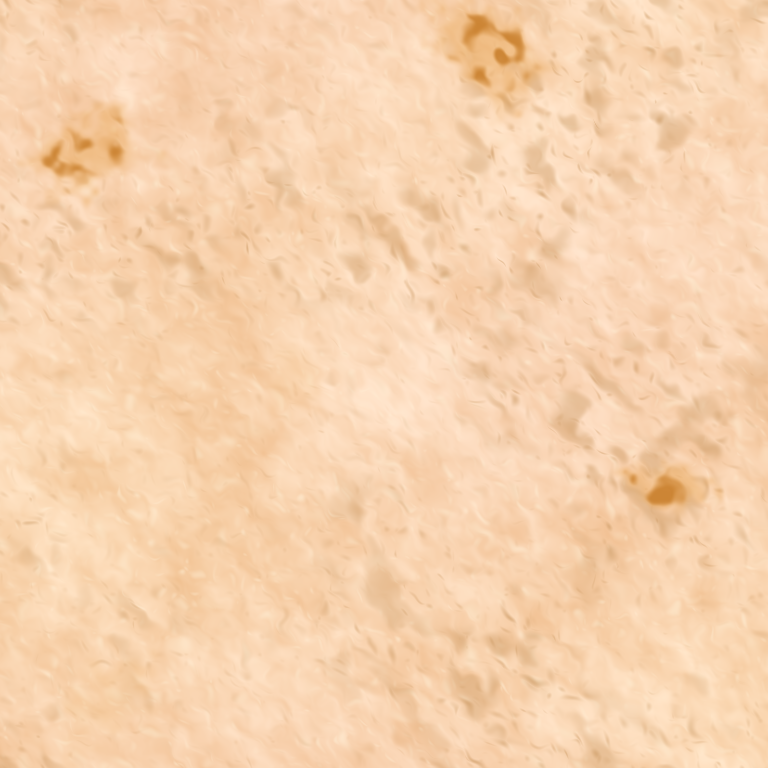
This texture is drawn by a three.js fragment shader. Its source:

```glsl
// Pale peach skin-like surface with fine slanted flecks and a few ragged amber spots.
varying vec2 vUv;

#define FLOW_ANGLE -0.78
#define ANGLE_SPREAD 1.3
#define GRAIN_CONTRAST 1.0
#define BROAD_CONTRAST 0.85
#define FLECK_DARK 0.55
#define FLECK_LIGHT 0.5
#define SPOT_COUNT 5
#define SPOT_SIZE 0.082
#define SHADE vec3(0.950, 0.765, 0.590)
#define LIGHT vec3(1.000, 0.885, 0.775)
#define AMBER vec3(0.910, 0.660, 0.360)
#define RUST vec3(0.740, 0.440, 0.110)

const vec3 BROWN = vec3(0.78, 0.58, 0.36);
const vec3 CREAM = vec3(1.00, 0.94, 0.84);

vec2 hash2(vec2 p) {
  vec2 k = vec2(dot(p, vec2(127.1, 311.7)), dot(p, vec2(269.5, 183.3)));
  return fract(sin(k) * 43758.54);
}

float noise(vec2 p) {
  vec2 i = floor(p);
  vec2 f = fract(p);
  f = f * f * (3.0 - 2.0 * f);
  vec2 e = vec2(1.0, 0.0);
  float low = mix(hash2(i).x, hash2(i + e.xy).x, f.x);
  float high = mix(hash2(i + e.yx).x, hash2(i + e.xx).x, f.x);
  return mix(low, high, f.y);
}

// Coordinates along (x) and across (y) a direction.
vec2 align(vec2 p, float angle) {
  float c = cos(angle);
  float s = sin(angle);
  return vec2(c * p.x + s * p.y, c * p.y - s * p.x);
}

// Scattered bent dashes, one per cell: x holds dark ones, y light ones.
vec2 flecks(vec2 p, float cells, float seed) {
  p *= cells;
  vec2 home = floor(p);
  vec2 cover = vec2(0.0);
  for (int j = -1; j <= 1; j++) {
    for (int i = -1; i <= 1; i++) {
      vec2 cell = home + vec2(float(i), float(j));
      vec2 place = hash2(cell + seed);
      vec2 shape = hash2(cell + seed + 57.0);
      vec2 kind = hash2(cell + seed + 113.0);
      vec2 d = align(p - cell - place, FLOW_ANGLE + ANGLE_SPREAD * (shape.x - 0.5));
      d.y += (kind.y - 0.5) * d.x * d.x;
      vec2 size = vec2(mix(0.3, 0.85, shape.y), mix(0.15, 0.34, kind.y));
      float dash = 1.0 - smoothstep(0.0, 1.0, length(d / size));
      dash *= mix(0.1, 1.0, place.x * place.x);
      float dark = step(kind.x, 0.45);
      cover = max(cover, dash * vec2(dark, 1.0 - dark));
    }
  }
  return cover;
}

// Ragged spots spread by a low-discrepancy sequence; the last ones are faint.
float spots(vec2 p) {
  float cover = 0.0;
  float ragged = 0.6 * noise(p * 34.0) + 0.4 * noise(p * 80.0 + 9.0) - 0.5;
  for (int n = 0; n < SPOT_COUNT; n++) {
    float i = float(n);
    vec2 center = fract(vec2(0.12, 0.80) + i * vec2(0.7549, 0.5698));
    vec2 d = align(p - center, 0.65 - 0.75 * i);
    float radius = SPOT_SIZE * (1.0 + 0.22 * cos(3.1 * i));
    float edge = length(d * vec2(1.0, 1.6)) / radius + 1.1 * ragged;
    float strength = mix(1.0, 0.25, smoothstep(2.0, 3.0, i));
    cover = max(cover, strength * (1.0 - smoothstep(0.15, 1.05, edge)));
  }
  return cover;
}

void main() {
  vec2 p = vUv;
  vec2 bent = p + 0.012 * sin(p.yx * vec2(11.0, 8.0) + vec2(0.5, 2.0));
  vec2 rough = bent + 0.012 * (vec2(noise(p * 60.0), noise(p * 60.0 + 40.0)) - 0.5);
  vec2 flow = align(rough, FLOW_ANGLE);

  // Broad tone, slow hue drift and slanted grain.
  float broad = 0.5 * noise(p * 4.0 + 3.0) + 0.5 * noise(bent * 13.0) - 0.5;
  float drift = sin(p.x * 4.3 + 1.4 * sin(p.y * 3.1)) * sin(p.y * 5.2 - p.x * 1.7);
  float grain = 0.45 * noise(flow * vec2(20.0, 42.0))
              + 0.38 * noise(flow * vec2(45.0, 85.0) + 17.0)
              + 0.17 * noise(flow * vec2(90.0, 160.0) + 31.0) - 0.5;
  float tone = 0.62 + BROAD_CONTRAST * broad + GRAIN_CONTRAST * grain + 0.06 * drift;
  vec3 color = mix(SHADE, LIGHT, clamp(tone, -0.1, 1.1));
  color += drift * vec3(0.0, 0.003, -0.010);

  // Brown smudges and three sizes of flecks, gathered in loose clusters.
  vec2 dashes = max(flecks(rough, 24.0, 5.0), flecks(rough, 42.0, 23.0));
  dashes = max(dashes, 0.7 * flecks(rough, 66.0, 41.0));
  float cluster = smoothstep(0.35, 0.8, noise(p * 6.0 + 11.0));
  float smudge = smoothstep(0.55, 0.95, noise(flow * vec2(26.0, 48.0) + 63.0));
  color = mix(color, CREAM, FLECK_LIGHT * dashes.y);
  color = mix(color, BROWN, 0.4 * smudge * cluster);
  color = mix(color, BROWN, FLECK_DARK * dashes.x * mix(0.35, 1.0, cluster));

  // Amber spots with darker rust patches inside.
  float spot = spots(p);
  float patches = smoothstep(0.3, 0.8, noise(flow * vec2(40.0, 62.0) + 7.0));
  color = mix(color, AMBER, 0.9 * spot * mix(0.6, 1.0, patches));
  color = mix(color, RUST, 0.65 * smoothstep(0.4, 1.0, spot) * patches);

  gl_FragColor = vec4(clamp(color, 0.0, 1.0), 1.0);
}
```
